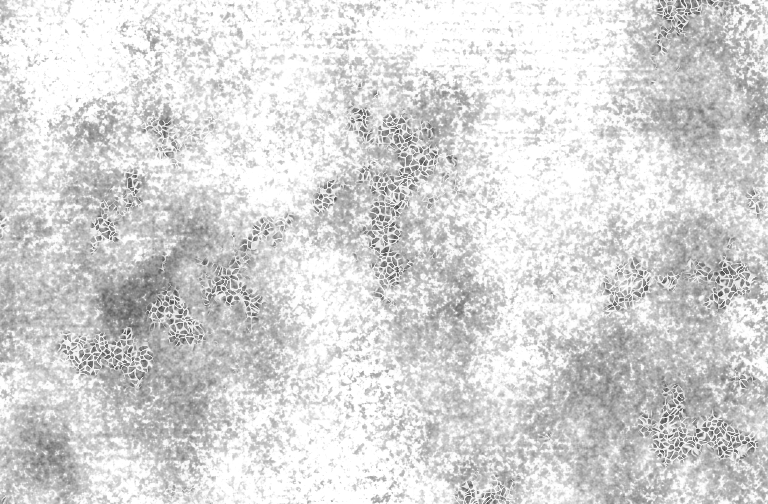
This texture is drawn by a Shadertoy shader. Its source:

```glsl
// Worn grey paint over white plaster: large stains decide where paint survives,
// fine grain and horizontal scuffs chew its edges, and a cellular pattern
// breaks small dark patches into plates with pale cracks.

vec2 hash22(vec2 p) {
    vec3 q = fract(p.xyx * vec3(0.1031, 0.1030, 0.0973));
    q += dot(q, q.yzx + 33.33);
    return fract((q.xx + q.yz) * q.zy);
}

// Value noise, scaled to zero mean and roughly unit deviation
float noise(vec2 p) {
    vec2 cell = floor(p), f = fract(p);
    f = f * f * (3.0 - 2.0 * f);
    float low = mix(hash22(cell).x, hash22(cell + vec2(1, 0)).x, f.x);
    float high = mix(hash22(cell + vec2(0, 1)).x, hash22(cell + vec2(1, 1)).x, f.x);
    return (mix(low, high, f.y) - 0.5) * 4.66;
}

// Rotated octaves, also near unit deviation
float fbm(vec2 p) {
    float sum = 0.0, weight = 0.78;
    for (int i = 0; i < 5; i++) {
        sum += weight * noise(p);
        p = mat2(1.6, 1.2, -1.2, 1.6) * p + 17.3;
        weight *= 0.63;
    }
    return sum;
}

// 1 along the borders between cells, 0 inside the plates
float crackle(vec2 p) {
    vec2 cell = floor(p), f = fract(p);
    float nearest = 9.0, second = 9.0;
    for (int y = -1; y <= 1; y++)
    for (int x = -1; x <= 1; x++) {
        vec2 offset = vec2(x, y);
        float d = length(offset + hash22(cell + offset) - f);
        second = min(second, max(nearest, d));
        nearest = min(nearest, d);
    }
    return 1.0 - smoothstep(0.08, 0.34, second - nearest);
}

void mainImage(out vec4 fragColor, in vec2 fragCoord) {
    vec2 p = fragCoord / iResolution.y + 3.0;
    float side = abs(fragCoord.x / iResolution.x - 0.5) * 2.0;

    // Broad stains with ragged outlines, vertical runs, darker sides
    vec2 warped = p + 0.008 * vec2(noise(p * 22.0), noise(p * 22.0 + 40.0));
    float stain = 0.88 * fbm(warped * vec2(3.2, 3.8))
                + 0.38 * noise(warped * vec2(11.0, 2.2) + 60.0)
                + 0.5 * (side * side - 0.33);

    // Fine speckle
    mat2 turn = mat2(0.8, 0.6, -0.6, 0.8);
    float grain = 0.62 * noise(turn * p * 105.0)
                + 0.66 * noise(p * 190.0 + 9.0)
                + 0.48 * noise(turn * p * 330.0);

    // Horizontal scuffs, gathered in bands
    float band = smoothstep(-0.3, 1.2, noise(p * vec2(2.2, 9.0) + 21.0));
    float scuff = band * (noise(p * vec2(9.0, 190.0)) + 0.8 * noise(p * vec2(20.0, 110.0)));

    // Paint left on the wall
    float cracks = crackle(p * 92.0 + 0.25 * vec2(noise(p * 70.0), noise(p * 70.0 + 8.0)));
    float level = 1.1 * stain + 1.05 * grain + 0.5 * scuff - 0.5 * cracks + 0.5;
    float coverage = mix(smoothstep(-1.15, 1.25, level), smoothstep(-1.0, 1.6, stain), 0.2);

    // Its tone, deepened by scattered grime
    float grime = smoothstep(0.6, 1.9, fbm(p * vec2(8.0, 6.5) + 73.0));
    float tone = 0.165 + 0.06 * stain + 0.062 * grain + 0.04 * noise(p * 13.0)
               + 0.02 * scuff + 0.13 * grime;
    float ink = coverage * clamp(tone, 0.04, 0.62);

    // Small dark crackled patches
    float patchMask = smoothstep(1.1, 1.8, fbm(p * vec2(9.0, 7.0) + 31.0))
                    * smoothstep(-0.4, 0.7, stain);
    float plates = (0.53 + 0.09 * grain) * (1.0 - 0.92 * cracks);
    ink = mix(ink, plates, 0.85 * patchMask);

    fragColor = vec4(vec3(clamp(1.0 - ink, 0.0, 1.0)), 1.0);
}
```
